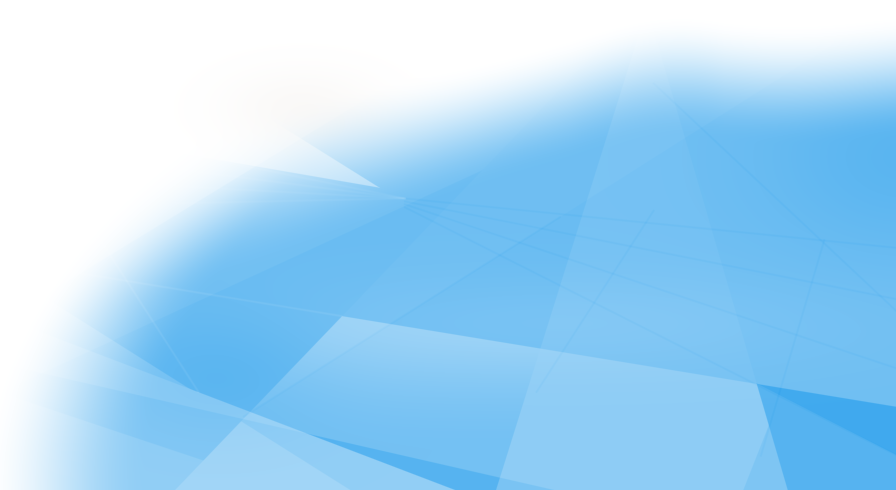
This background is drawn by a Shadertoy shader. Its source:

```glsl
// Overlapping translucent blue facets that dissolve into white at the top and left.
// Half-planes are combined into one scalar tone, which is then mapped onto a
// blue-to-white ramp; fans of hairlines add the fine detail.

#define ASPECT 1.837
#define DEEP_BLUE vec3(0.22, 0.65, 0.93)
#define PAPER vec3(1.0)
#define BASE_TONE 0.25
#define TOP_SOFTNESS 0.125
#define LEFT_SOFTNESS 0.17
#define HAIR_TONE 0.055
#define HAIR_WIDTH 0.0022

// Signed distance to the line a-b, positive above it when a.x < b.x
float lineDistance(vec2 p, vec2 a, vec2 b) {
    vec2 d = normalize(b - a);
    return d.x * (p.y - a.y) - d.y * (p.x - a.x);
}

// Antialiased half-plane on the upper side of a-b
float above(vec2 p, vec2 a, vec2 b) {
    float edge = 0.8 / iResolution.y;
    return smoothstep(-edge, edge, lineDistance(p, a, b));
}

// Thin stroke from a to b
float hairline(vec2 p, vec2 a, vec2 b) {
    vec2 d = b - a;
    float along = clamp(dot(p - a, d) / dot(d, d), 0.0, 1.0);
    float edge = 0.8 / iResolution.y;
    return 1.0 - smoothstep(0.0, HAIR_WIDTH + edge, length(p - a - along * d));
}

float glow(vec2 p, vec2 center, vec2 size) {
    vec2 q = (p - center) / size;
    return exp(-dot(q, q));
}

// Coverage of the blue: a rising upper border and a curved left border
float blueCoverage(vec2 p) {
    float ramp = 0.47 + 0.28 * p.x;
    float roof = 0.84 + 0.012 * cos(9.0 * (p.x - 1.27));
    float h = clamp(0.5 + (roof - ramp) / 0.1, 0.0, 1.0);
    float top = mix(roof, ramp, h) - 0.025 * h * (1.0 - h);
    float left = 0.13 + 0.8 * p.y * p.y;
    float softness = TOP_SOFTNESS + 0.05 * (1.0 - smoothstep(0.3, 1.1, p.x));
    float lower = 1.0 - smoothstep(top - softness, top + softness, p.y);
    return lower * smoothstep(left - LEFT_SOFTNESS, left + LEFT_SOFTNESS, p.x);
}

float facetTone(vec2 p) {
    // Long edges shared by several facets
    float shallow = above(p, vec2(0.0, 0.469), vec2(1.837, 0.17));
    float descent = above(p, vec2(0.861, 0.569), vec2(1.837, 0.072));
    float rise = above(p, vec2(0.359, 0.0), vec2(0.885, 0.545));
    float lowEdge = above(p, vec2(0.0, 0.354), vec2(0.933, 0.0));
    float lowWedge = above(p, vec2(0.0, 0.258), vec2(1.136, 0.0));
    float corner = above(p, vec2(0.096, 0.39), vec2(0.718, 0.0));
    float cornerBand = above(p, vec2(0.0, 0.199), vec2(0.598, 0.0));
    float longRise = above(p, vec2(0.263, 0.0), vec2(1.148, 0.557));
    float upperRise = above(p, vec2(0.0, 0.199), vec2(0.885, 0.605));
    float beamLeft = above(p, vec2(1.017, 0.0), vec2(1.268, 0.797));
    float beamRight = above(p, vec2(1.364, 0.856), vec2(1.615, 0.0));
    float beamFold = above(p, vec2(1.524, 0.0), vec2(1.579, 0.139));

    // Broad light and shade
    float tone = BASE_TONE + 0.07 * glow(p, vec2(1.15, 0.34), vec2(0.6, 0.1));
    tone -= 0.11 * glow(p, vec2(1.86, 0.68), vec2(0.3, 0.2));
    tone -= 0.08 * glow(p, vec2(0.45, 0.24), vec2(0.22, 0.13));

    // Central panel and tall beam
    float beam = (1.0 - beamLeft) * (1.0 - beamRight);
    float panel = (1.0 - shallow) * (1.0 - rise) * beamLeft * lowWedge;
    tone += panel * (0.05 + 0.15 * smoothstep(0.08, 0.36, p.y));
    tone += beam * mix(0.18, 0.06, shallow);
    tone -= 0.08 * beam * (1.0 - beamFold) * (1.0 - descent);
    tone += 0.025 * (1.0 - rise) * longRise + 0.04 * upperRise * rise;

    // Dark facets at the right
    tone -= 0.10 * beamRight * (1.0 - descent);
    tone -= 0.21 * beamRight * descent * (1.0 - shallow);
    tone += 0.03 * beamRight * descent * shallow;

    // Pale overlaps and a dark sliver at the lower left
    tone -= 0.10 * lowEdge * (1.0 - lowWedge);
    tone += (1.0 - lowEdge) * (0.20 + 0.08 * (1.0 - corner) * (1.0 - rise));
    tone += 0.12 * (1.0 - corner) * lowEdge;
    tone -= 0.07 * cornerBand * (1.0 - lowWedge) * rise;
    return tone;
}

float hairlineTone(vec2 p) {
    float dark = 0.0;
    float light = hairline(p, vec2(0.167, 0.57), vec2(0.407, 0.2));
    // Shallow fan to the right, with steep strokes crossing it
    for (int i = 0; i < 4; i++) {
        float k = float(i);
        float slope = 0.10 + 0.08 * k + 0.018 * k * k;
        vec2 start = vec2(0.83, 0.595 - 0.006 * k);
        dark += hairline(p, start, start + vec2(1.1, -1.1 * slope));
        light += 0.6 * hairline(p, vec2(0.36, 0.69 - 0.035 * k), vec2(0.83, 0.595));
    }
    for (int i = 0; i < 2; i++) {
        float k = float(i);
        dark += hairline(p, vec2(1.10 + 0.46 * k, 0.2 - 0.13 * k), vec2(1.34 + 0.35 * k, 0.57 - 0.06 * k));
    }
    dark += hairline(p, vec2(0.50, 0.15), vec2(1.148, 0.557));
    dark += hairline(p, vec2(1.34, 0.83), vec2(1.837, 0.366));
    light += hairline(p, vec2(0.0, 0.469), vec2(0.7, 0.355));
    return HAIR_TONE * (light - 0.7 * dark);
}

void mainImage(out vec4 fragColor, in vec2 fragCoord) {
    vec2 p = fragCoord / iResolution.xy * vec2(ASPECT, 1.0);
    // White shard and veil that thin the blue at the upper left
    vec2 tip = vec2(0.778, 0.617);
    float shard = above(p, vec2(0.359, 0.689), tip) * (1.0 - above(p, vec2(0.431, 0.833), tip));
    float veil = above(p, vec2(0.0, 0.342), vec2(0.885, 0.88));
    float coverage = blueCoverage(p) * (1.0 - 0.4 * shard) * (1.0 - 0.2 * veil);
    float tone = mix(1.0, facetTone(p) + hairlineTone(p), coverage);
    vec3 color = mix(DEEP_BLUE, PAPER, clamp(tone, 0.0, 1.0));
    color -= vec3(0.02, 0.025, 0.03) * glow(p, vec2(0.62, 0.78), vec2(0.16, 0.08));
    fragColor = vec4(color, 1.0);
}
```
